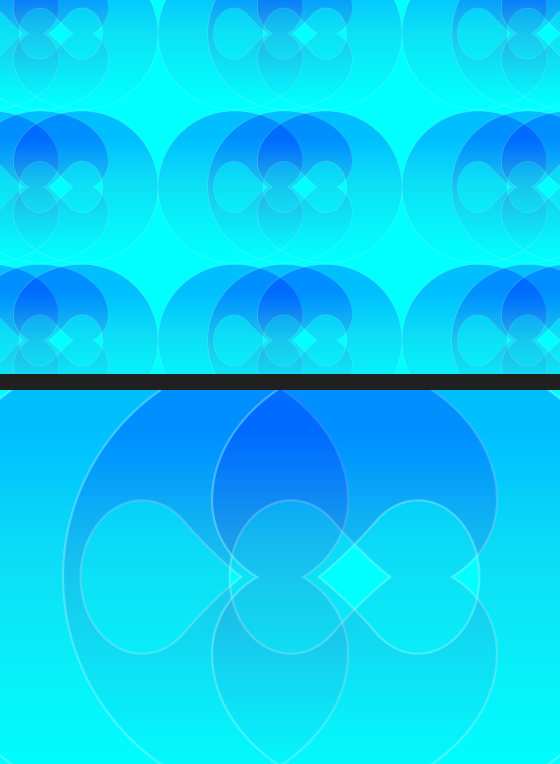
Top, the full canvas; bottom, a detail of the centre.
Write a Shadertoy shader that draws this pattern.

```glsl
// Draws a grid of three overlapping, translucent blue crescents on cyan.

const float CANVAS_HEIGHT = 512.0;       // design units per canvas height
const vec2 PERIOD = vec2(334.0, 210.0);
const float RADIUS = 104.0;
const float LINE_WIDTH = 1.0;

const vec3 CYAN = vec3(0.0, 1.0, 1.0);
const vec3 BLUE = vec3(0.0, 0.0, 1.0);
const vec3 MUTED_BLUE = vec3(0.40, 0.10, 0.70);
const vec3 RIM = vec3(0.65, 0.97, 1.0);

// First-order signed distance to an ellipse
float ellipseDistance(vec2 p, vec2 radii) {
    float k = max(length(p / radii), 1e-4);
    float slope = max(length(p / (radii * radii)), 1e-6);
    return k * (k - 1.0) / slope;
}

// Round back on the left, two curled arms on the right
float outerDistance(vec2 q) {
    const float armHeight = 35.0;
    if (q.x < 0.0) return length(q) - RADIUS;
    vec2 arm = q - vec2(0.0, armHeight);
    if (arm.y > 0.0) return ellipseDistance(arm, vec2(94.0, RADIUS - armHeight));
    if (q.x > 51.0) return ellipseDistance(arm - vec2(51.0, 0.0), vec2(43.0, 41.0));
    return -20.0;
}

// Oval hole with a tapered tip on the right
float holeDistance(vec2 q) {
    const vec2 radii = vec2(28.0, 35.0);
    const float joint = 19.0;
    if (q.x < joint) return ellipseDistance(q, radii);
    float u = min(q.x - joint, 80.0);
    float height = 25.7 - 1.155 * u + 0.0068 * u * u;
    float slope = 0.0136 * u - 1.155;
    return (q.y - height) / sqrt(1.0 + slope * slope);
}

float crescentDistance(vec2 p) {
    vec2 q = vec2(p.x, abs(p.y));
    return max(outerDistance(q), -holeDistance(q));
}

// Translucent fill that fades downward, then a fine pale rim
vec3 paintCrescent(vec3 base, float d, float y, float pixel) {
    float depth = 0.5 - 0.5 * y / RADIUS;
    float fade = clamp((depth - 0.18) / 0.82, 0.0, 1.0);
    float opacity = 0.25 * pow(1.0 - fade, 1.3);
    vec3 fill = mix(BLUE, MUTED_BLUE, smoothstep(0.0, 0.5, fade));
    float inside = clamp(0.5 - d / pixel, 0.0, 1.0);
    vec3 color = mix(base, fill, opacity * inside);
    float rim = clamp(0.5 + (0.5 * LINE_WIDTH - abs(d)) / pixel, 0.0, 1.0);
    rim *= min(1.0, LINE_WIDTH / pixel);
    return mix(color, RIM, 0.38 * rim);
}

void mainImage(out vec4 fragColor, in vec2 fragCoord) {
    float pixel = CANVAS_HEIGHT / iResolution.y;
    vec2 p = (fragCoord - 0.5 * iResolution.xy) * pixel;
    vec2 cell = (fract(p / PERIOD + 0.5) - 0.5) * PERIOD;

    // Two crescents open right; the last is mirrored
    vec3 color = CYAN;
    for (int i = 0; i < 3; i++) {
        bool mirrored = i == 2;
        vec2 q = cell;
        if (mirrored) q.x = -q.x;
        q.x += 63.0 - (mirrored ? 0.0 : 68.0 * float(i));
        color = paintCrescent(color, crescentDistance(q), cell.y, pixel);
    }
    fragColor = vec4(color, 1.0);
}
```
